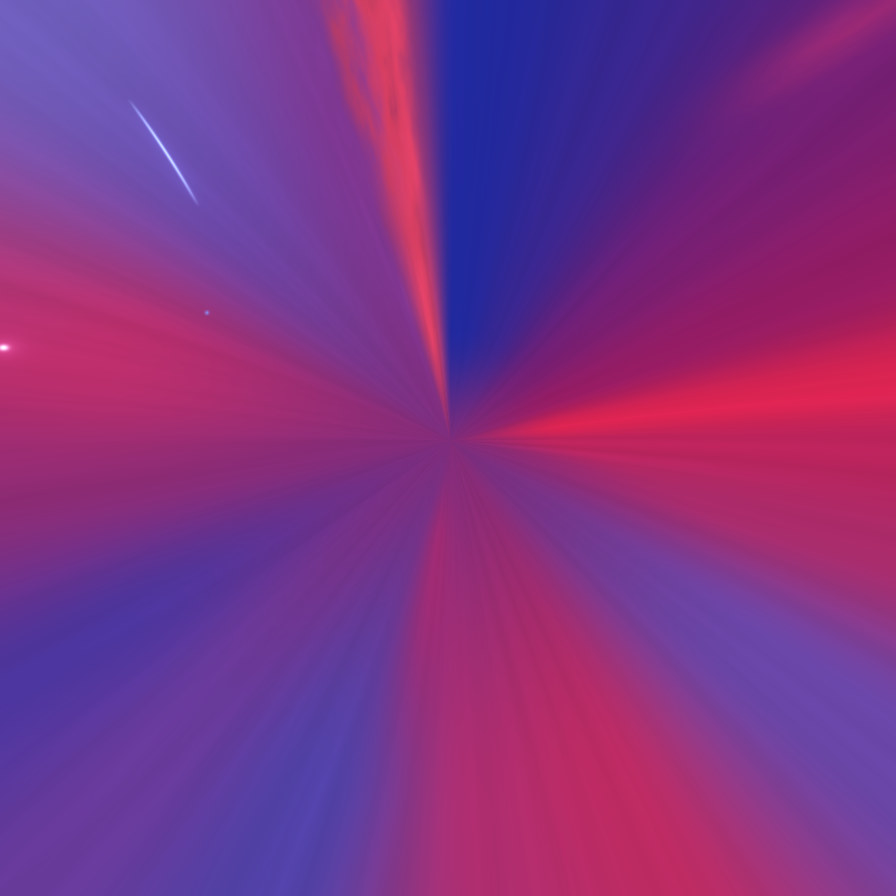
This background is drawn by a Shadertoy shader. Its source:

```glsl
float hash(vec2 p) {
    vec3 q = fract(vec3(p.xyx) * 0.1031);
    q += dot(q, q.yzx + 33.33);
    return fract((q.x + q.y) * q.z);
}

float noise(vec2 p) {
    vec2 i = floor(p), f = fract(p);
    f = f * f * (3.0 - 2.0 * f);
    return mix(mix(hash(i), hash(i + vec2(1, 0)), f.x),
               mix(hash(i + vec2(0, 1)), hash(i + vec2(1, 1)), f.x), f.y);
}

float fbm(vec2 p) {
    float sum = 0.0, gain = 0.5;
    for (int i = 0; i < 4; i++) {
        sum += gain * noise(p);
        p = mat2(1.6, 1.2, -1.2, 1.6) * p + 7.3;
        gain *= 0.5;
    }
    return sum;
}

// Fades to the next colour between two angles, in degrees.
void sweep(inout vec3 color, float angle, float from, float to, vec3 next) {
    color = mix(color, next, smoothstep(from, to, angle));
}

vec3 colorWheel(float a) {
    vec3 crimson = vec3(0.74, 0.14, 0.36);
    vec3 c = crimson;
    // Right beam into the deep blue wedge
    sweep(c, a, 0.0, 7.0, vec3(0.86, 0.14, 0.32));
    sweep(c, a, 8.0, 21.0, vec3(0.59, 0.11, 0.39));
    sweep(c, a, 20.0, 42.0, vec3(0.46, 0.12, 0.45));
    sweep(c, a, 38.0, 68.0, vec3(0.22, 0.15, 0.56));
    sweep(c, a, 64.0, 85.0, vec3(0.13, 0.16, 0.62));
    // Narrow coral beam and the violet upper left
    sweep(c, a, 89.0, 100.0, vec3(0.86, 0.25, 0.39));
    sweep(c, a, 100.0, 109.0, vec3(0.49, 0.21, 0.56));
    sweep(c, a, 108.0, 132.0, vec3(0.41, 0.28, 0.66));
    // Rose left side into the indigo lower left
    sweep(c, a, 136.0, 162.0, vec3(0.74, 0.18, 0.42));
    sweep(c, a, 168.0, 189.0, vec3(0.56, 0.17, 0.46));
    sweep(c, a, 186.0, 209.0, vec3(0.30, 0.21, 0.62));
    sweep(c, a, 209.0, 226.0, vec3(0.41, 0.23, 0.61));
    sweep(c, a, 228.0, 247.0, vec3(0.32, 0.26, 0.66));
    // Rose bottom, violet lower right, then back to crimson
    sweep(c, a, 250.0, 274.0, vec3(0.69, 0.18, 0.44));
    sweep(c, a, 274.0, 295.0, vec3(0.75, 0.17, 0.39));
    sweep(c, a, 297.0, 322.0, vec3(0.42, 0.28, 0.67));
    sweep(c, a, 327.0, 346.0, vec3(0.67, 0.17, 0.42));
    sweep(c, a, 345.0, 360.0, crimson);
    return c;
}

float segment(vec2 p, vec2 a, vec2 b) {
    vec2 d = b - a;
    return length(p - a - d * clamp(dot(p - a, d) / dot(d, d), 0.0, 1.0));
}

void mainImage(out vec4 fragColor, in vec2 fragCoord) {
    vec2 uv = fragCoord / iResolution.xy;
    vec2 p = uv - vec2(0.503, 0.508);
    float r = length(p);
    vec2 dir = p / max(r, 0.0001);

    // Fine radial streaks, with a rougher edge on the upper coral beam
    float streak = fbm(dir * 22.0 + r * 1.5) - 0.47;
    float angle = mod(degrees(atan(p.y, p.x)) + 360.0, 360.0);
    float coral = smoothstep(94.0, 100.0, angle) * (1.0 - smoothstep(103.0, 113.0, angle));
    float wisp = fbm(vec2(angle * 0.35, r * 13.0)) - 0.47;
    float bent = angle + coral * wisp * 12.0 * smoothstep(0.15, 0.4, r);
    vec3 color = colorWheel(bent);

    // Plum centre, reaching further out on the soft side
    float soft = smoothstep(102.0, 122.0, angle) * (1.0 - smoothstep(335.0, 360.0, angle));
    float reach = mix(0.13, 0.43, soft);
    color = mix(vec3(0.50, 0.17, 0.48), color, smoothstep(-0.15 * reach, reach, r));

    // Thin rose ray below the centre
    float lower = exp(-pow((angle - 263.0) / 7.0, 2.0));
    color = mix(color, vec3(0.67, 0.16, 0.43), 0.7 * lower * smoothstep(0.02, 0.12, r) * (1.0 - smoothstep(0.15, 0.42, r)));

    // Pale upper left corner and slanted cloud at the upper right
    color = mix(color, vec3(0.44, 0.40, 0.76), 0.75 * smoothstep(0.45, 0.0, length(uv - vec2(0.0, 1.02))));
    float slant = uv.y - 0.88 - 0.6 * (uv.x - 0.8);
    float cloud = exp(-pow(slant / 0.035, 2.0)) * smoothstep(0.73, 0.97, uv.x);
    color = mix(color, vec3(0.66, 0.17, 0.45), cloud * (0.35 + 0.6 * fbm(vec2(uv.x * 9.0, slant * 50.0))));
    color *= 1.0 + 0.10 * streak + 0.22 * coral * wisp;

    // Tapered meteor trail
    vec2 head = vec2(0.143, 0.890), tail = vec2(0.222, 0.769);
    float along = clamp((head.y - uv.y) / (head.y - tail.y), 0.0, 1.0);
    float taper = 4.0 * along * (1.0 - along);
    vec2 bow = vec2(0.003 * taper, 0.0);
    float trail = segment(uv - bow, head, tail);
    color += vec3(0.35, 0.50, 0.45) * taper * exp(-pow(trail / 0.0017, 2.0));
    color += vec3(0.03, 0.06, 0.10) * taper * exp(-trail / 0.007);

    // Two small lights
    float star = length((uv - vec2(0.004, 0.612)) * vec2(0.7, 1.2));
    float spark = length(uv - vec2(0.231, 0.651));
    color = mix(color, vec3(1.0, 0.93, 1.0), exp(-pow(star / 0.0038, 2.0)));
    color += vec3(0.20, 0.15, 0.25) * exp(-star / 0.008);
    color = mix(color, vec3(0.55, 0.55, 0.95), 0.9 * exp(-pow(spark / 0.0023, 2.0)));

    fragColor = vec4(clamp(color, 0.0, 1.0), 1.0);
}
```
